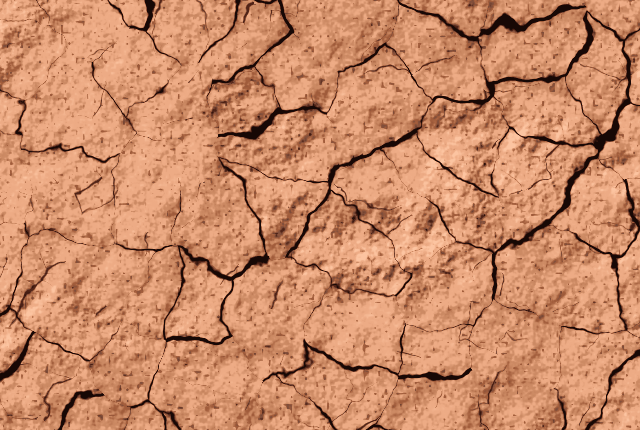
Give the GLSL for this texture, as a WebGL 1 fragment shader.

```glsl
precision highp float;
// Sunlit dry clay split by a network of dark, jagged cracks.

uniform vec2 u_resolution;

#define CELLS 5.4                    // clay plates per canvas height
#define WARP 0.62                    // jaggedness of the plate outlines
#define CRACK_WIDTH vec2(-0.008, 0.036)
#define HAIR_WIDTH vec2(-0.075, 0.022)
#define RELIEF_SCALE 13.0
#define RELIEF_SMOOTH 1.9
#define RELIEF_ROUGH 5.2
#define GRAIN 0.17
#define BASE_TONE 0.885
#define LIGHT vec2(-0.707, 0.707)    // direction towards the sun

vec2 hash2(vec2 p) {
  vec3 h = fract(p.xyx * vec3(0.1031, 0.1030, 0.0973));
  h += dot(h, h.yzx + 33.33);
  return fract((h.xx + h.yz) * h.zy);
}

float noise(vec2 p) {
  vec2 i = floor(p), f = fract(p);
  f = f * f * (3.0 - 2.0 * f);
  float low = mix(hash2(i).x, hash2(i + vec2(1, 0)).x, f.x);
  float high = mix(hash2(i + vec2(0, 1)).x, hash2(i + vec2(1, 1)).x, f.x);
  return mix(low, high, f.y);
}

float fbm(vec2 p) {
  float sum = 0.0, amp = 0.5;
  for (int i = 0; i < 5; i++) {
    sum += amp * noise(p);
    p = mat2(1.6, 1.2, -1.2, 1.6) * p + 17.3;
    amp *= 0.5;
  }
  return sum;
}

// Signed distance to the nearest plate border, less that border's own width.
float crackDistance(vec2 q, vec2 widthRange) {
  vec2 cell = floor(q), f = fract(q);
  vec2 nearCell = vec2(0.0), toNear = vec2(0.0);
  float best = 8.0;
  for (int y = -1; y <= 1; y++)
  for (int x = -1; x <= 1; x++) {
    vec2 g = vec2(x, y);
    vec2 r = g + hash2(cell + g) - f;
    float d = dot(r, r);
    if (d < best) { best = d; nearCell = g; toNear = r; }
  }
  float dist = 8.0;
  for (int y = -2; y <= 2; y++)
  for (int x = -2; x <= 2; x++) {
    vec2 g = nearCell + vec2(x, y);
    vec2 r = g + hash2(cell + g) - f;
    vec2 across = r - toNear;
    if (dot(across, across) > 0.0001) {
      vec2 n = normalize(across);
      // borders facing the sun cast wider shadows
      float facing = abs(dot(n, LIGHT));
      float chance = hash2(2.0 * cell + g + nearCell + 0.5).y;
      float width = mix(widthRange.x, widthRange.y, chance * (0.45 + 0.55 * facing));
      dist = min(dist, dot(0.5 * (r + toNear), n) - width);
    }
  }
  return dist;
}

// Clay colours from deep shadow (0) to sunlit surface (1).
vec3 clayColor(float tone) {
  vec3 c = mix(vec3(0.09, 0.03, 0.02), vec3(0.32, 0.14, 0.09), smoothstep(0.04, 0.26, tone));
  c = mix(c, vec3(0.51, 0.31, 0.23), smoothstep(0.26, 0.44, tone));
  c = mix(c, vec3(0.63, 0.36, 0.23), smoothstep(0.44, 0.56, tone));
  c = mix(c, vec3(0.80, 0.54, 0.39), smoothstep(0.56, 0.76, tone));
  c = mix(c, vec3(0.93, 0.67, 0.52), smoothstep(0.76, 0.92, tone));
  return mix(c, vec3(0.99, 0.77, 0.63), smoothstep(0.94, 1.16, tone));
}

void main() {
  vec2 p = gl_FragCoord.xy / u_resolution.y;
  float soft = CELLS / u_resolution.y;

  // warped plate network, with widths that swell and pinch along the way
  vec2 q = p * CELLS + 3.7;
  q += WARP * (vec2(fbm(q * 1.4), fbm(q * 1.4 + 41.0)) - 0.5);
  float swell = noise(q * 3.1) - 0.5;
  float crack = crackDistance(q, CRACK_WIDTH) - 0.024 * swell;
  float hair = crackDistance(q * 2.1 + 9.0, HAIR_WIDTH) - 0.07 * swell;

  // raking light over the relief, stronger on crumbled patches
  float crumble = smoothstep(0.46, 0.68, fbm(p * 4.6 + 23.0));
  float edge = exp(-22.0 * max(crack, 0.0));
  float rough = clamp(crumble + 0.35 * edge, 0.0, 1.0);
  vec2 r = p * RELIEF_SCALE;
  float lit = fbm(r) - fbm(r + LIGHT * 0.006 * RELIEF_SCALE);
  lit *= mix(RELIEF_SMOOTH, RELIEF_ROUGH, rough);
  float tone = BASE_TONE + (lit < 0.0 ? 1.35 * lit : 0.7 * lit);

  // broad patches, sandy grain, tiny pits and worn crack shoulders
  tone += 0.22 * (fbm(p * 3.2 + 5.0) - 0.5);
  tone += GRAIN * (noise(p * 165.0) - 0.5);
  tone -= 0.32 * smoothstep(0.80, 0.96, noise(p * 118.0 + 60.0));
  tone -= 0.20 * edge * noise(p * 48.0);

  // hairlines, then the open cracks
  float hairMask = smoothstep(-2.1 * soft, 2.1 * soft, hair);
  tone *= mix(0.3, 1.0, hairMask);
  tone = max(tone, 0.12);
  tone *= smoothstep(-soft, soft, crack);

  gl_FragColor = vec4(clayColor(tone), 1.0);
}
```
